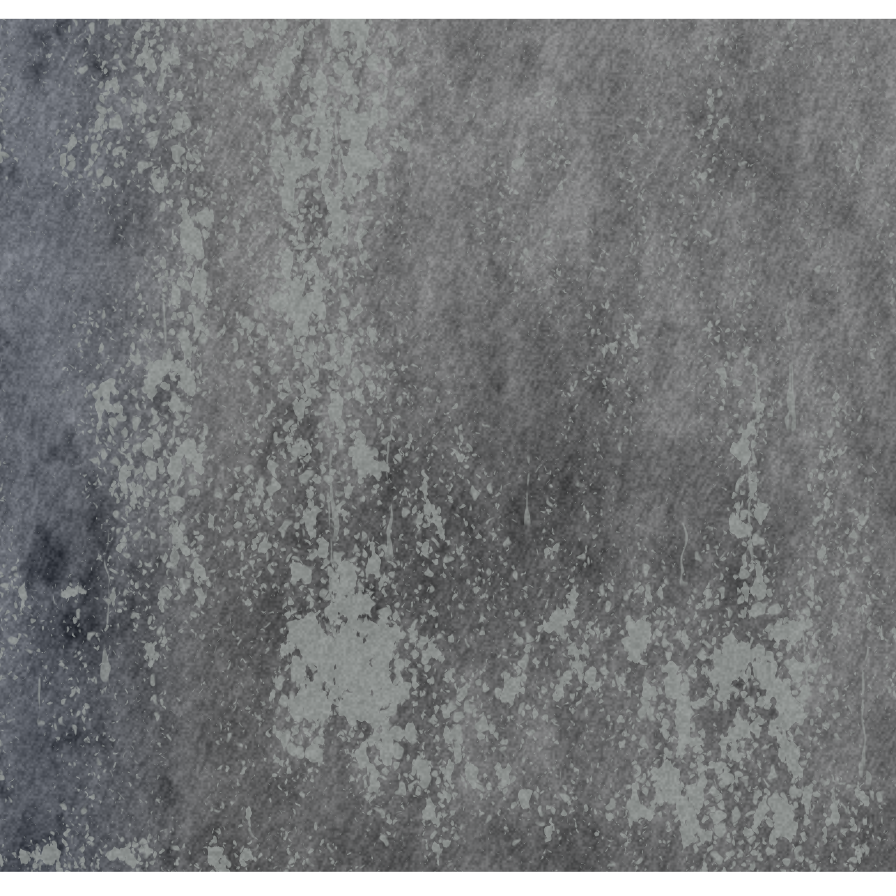
A WebGL 2 fragment shader for this texture:

```glsl
#version 300 es
precision highp float;
// Weathered grey metal sheet between two white margins: a cloudy, grained
// tone with dark stains, covered by pale flakes, specks and drips whose
// density follows a few soft vertical and horizontal zones of wear.

uniform vec2 u_resolution;
out vec4 fragColor;

const float MARGIN_BOTTOM = 0.027;
const float MARGIN_TOP = 0.979;
const vec3 FLAKE_COLOR = vec3(0.585, 0.605, 0.595);
const vec3 BLUE_TINT = vec3(-0.014, 0.0, 0.030);
const float BASE_TONE = 0.425;
const float GRAIN = 0.13;
const float FLAKE_OPACITY = 0.82;
const int DRIPS = 16;

float hash(vec2 p) {
  vec3 q = fract(vec3(p.xyx) * 0.1031);
  q += dot(q, q.yzx + 33.33);
  return fract((q.x + q.y) * q.z);
}

vec2 hash2(vec2 p) {
  return vec2(hash(p + 17.3), hash(p + 91.7));
}

float noise(vec2 p) {
  vec2 i = floor(p), f = fract(p);
  f = f * f * (3.0 - 2.0 * f);
  return mix(mix(hash(i), hash(i + vec2(1, 0)), f.x),
             mix(hash(i + vec2(0, 1)), hash(i + vec2(1, 1)), f.x), f.y);
}

float fbm(vec2 p) {
  float sum = 0.0, amp = 0.533;
  for (int i = 0; i < 4; i++) {
    sum += amp * noise(p);
    p = mat2(1.6, 1.2, -1.2, 1.6) * p + 7.1;
    amp *= 0.5;
  }
  return sum;
}

// Fractal noise that keeps its axes, for vertical streaks
float streaks(vec2 p) {
  return 0.55 * noise(p) + 0.3 * noise(p * 2.1 + 5.0) + 0.15 * noise(p * 4.3 + 9.0);
}

float bump(float x, float center, float width) {
  float t = (x - center) / width;
  return exp(-t * t);
}

float span(float x, float a, float b, float soft) {
  return smoothstep(a - soft, a + soft, x) * (1.0 - smoothstep(b - soft, b + soft, x));
}

// Where the pale layer survives
float wearMap(vec2 p) {
  float w = 0.68 * bump(p.x, 0.37, 0.085) * span(p.y, 0.18, 1.1, 0.08);
  w += 0.50 * bump(p.x, 0.19, 0.09) * span(p.y, 0.32, 1.1, 0.1);
  w += 0.52 * bump(p.y, 0.22, 0.12) * span(p.x, 0.32, 0.94, 0.05);
  w += 0.50 * bump(p.y, 0.10, 0.045) * span(p.x, 0.56, 1.1, 0.08);
  w += 0.55 * bump(p.y, 0.045, 0.018) * span(p.x, -0.1, 0.34, 0.08);
  w += 0.22 * span(p.x, 0.72, 1.0, 0.1);
  return w + 1.35 * (streaks(p * vec2(24.0, 7.0)) - 0.5);
}

// Round specks, one per cell, growing with the wear
float specks(vec2 p, float cells, float wear) {
  vec2 q = p * cells + 0.7 * vec2(noise(p * cells * 1.7), noise(p * cells * 1.7 + 40.0));
  vec2 id = floor(q);
  float soft = 0.10 + 0.6 * cells / u_resolution.y, cover = 0.0;
  for (int k = 0; k < 9; k++) {
    vec2 cell = id + vec2(k % 3 - 1, k / 3 - 1);
    float h = hash(cell + cells);
    float radius = 0.62 * h * h * clamp(wear + 0.22, 0.0, 1.0);
    float d = length((q - cell - hash2(cell)) * vec2(1.0, 0.75));
    cover = max(cover, clamp((radius - d) / soft, 0.0, 1.0));
  }
  return cover;
}

// Thin broken runs that end in a wider foot
float drips(vec2 p) {
  float cover = 0.0, ragged = noise(p * vec2(170.0, 90.0));
  for (int i = 0; i < DRIPS; i++) {
    vec2 seed = vec2(float(i) * 3.7, 8.2);
    vec2 foot = hash2(seed) * vec2(0.96, 0.8) + vec2(0.02, 0.1);
    float along = (p.y - foot.y) / mix(0.05, 0.19, hash(seed + 2.0));
    float width = 0.0018 + 0.004 * bump(along, 0.08, 0.12);
    float side = abs(p.x - foot.x + 0.008 * (noise(vec2(p.y * 40.0, float(i))) - 0.5));
    float body = clamp((width * (0.4 + ragged) - side) / 0.0015, 0.0, 1.0);
    cover = max(cover, body * span(along, 0.0, 1.0, 0.05));
  }
  return cover * smoothstep(0.25, 0.5, ragged);
}

void main() {
  vec2 p = gl_FragCoord.xy / u_resolution;
  float left = 1.0 - smoothstep(0.03, 0.27, p.x);

  // Broad tone, clouds and stains
  float tone = BASE_TONE + 0.045 * smoothstep(0.4, 0.85, p.y) - 0.055 * left;
  tone -= 0.085 * bump(p.x, 0.54, 0.27) * bump(p.y, 0.39, 0.16);
  tone -= 0.055 * span(p.x, 0.08, 0.38, 0.1) * span(p.y, 0.06, 0.42, 0.1);
  tone -= 0.045 * (1.0 - smoothstep(0.04, 0.16, p.y));
  tone += 0.15 * (streaks(p * vec2(11.0, 3.5)) - 0.5);
  tone += 0.13 * (fbm(p * vec2(38.0, 17.0)) - 0.5);
  float stain = smoothstep(0.60, 0.76, fbm(p * vec2(27.0, 16.0) + 31.0));
  tone -= stain * mix(0.05, 0.10, left);

  // Fine grain and slanted brushing
  vec2 slant = mat2(0.9, 0.44, -0.44, 0.9) * p;
  float grain = noise(p * 390.0) + 0.6 * noise(p * 190.0 + 3.0) - 0.8;
  tone += GRAIN * 0.8 * grain + 0.07 * (noise(slant * vec2(300.0, 70.0)) - 0.5);

  // Pale layer
  float wear = wearMap(p);
  float patches = smoothstep(0.0, 0.06, 0.38 * wear + fbm(p * vec2(72.0, 44.0)) - 0.84);
  float dots = max(specks(p, 72.0, wear), specks(p, 135.0, wear + 0.1));
  float flakes = max(max(patches, dots), 0.85 * drips(p));

  vec3 color = vec3(tone) + BLUE_TINT * left + vec3(-0.002, 0.0, 0.003);
  color = mix(color, FLAKE_COLOR + 0.07 * grain, FLAKE_OPACITY * flakes);

  // White margins
  float edge = 0.7 / u_resolution.y;
  color = mix(vec3(1.0), color, span(p.y, MARGIN_BOTTOM, MARGIN_TOP, edge));
  fragColor = vec4(clamp(color, 0.0, 1.0), 1.0);
}
```
